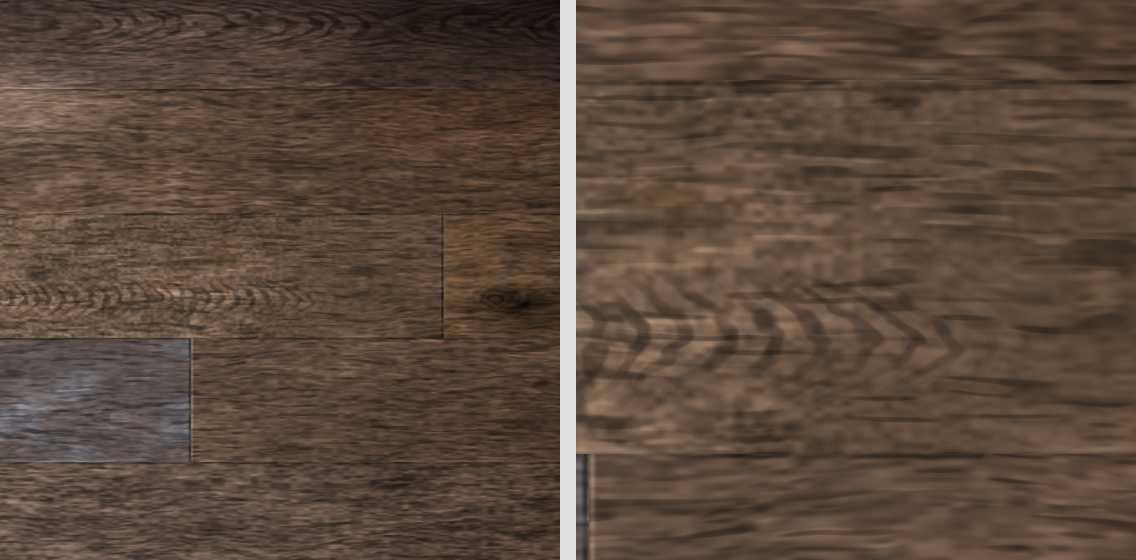
Left, the full canvas; right, a detail of the centre.
This texture is drawn by a three.js fragment shader. Its source:

```glsl
// Dark oak floor: wide staggered planks with streaked grain, nested arch figure,
// two knots, worn patches and bevelled seams. Each plank takes its own tint and
// grain offset; stretched value noise makes the fibres, a ring field the arches.
#define PITCH 0.2222
#define FIRST_SEAM 0.1745
#define JOINT_X 0.341
#define STAGGER 0.451
#define PLANK_LENGTH 1.8
#define GRAIN 0.86
#define PORES 0.26
#define MOTTLE 0.34
#define SEAM_WIDTH 0.0019
#define LIGHT_LEFT 1.20
#define LIGHT_RIGHT 0.82

varying vec2 vUv;

float hash(vec2 p) {
  vec3 q = fract(p.xyx * 0.1031);
  q += dot(q, q.yzx + 33.33);
  return fract((q.x + q.y) * q.z);
}

float noise(vec2 p) {
  vec2 i = floor(p), f = fract(p);
  f = f * f * (3.0 - 2.0 * f);
  return mix(mix(hash(i), hash(i + vec2(1.0, 0.0)), f.x),
             mix(hash(i + vec2(0.0, 1.0)), hash(i + 1.0), f.x), f.y);
}

float fbm(vec2 p) {
  float sum = 0.0, amp = 0.5;
  for (int i = 0; i < 4; i++) {
    sum += amp * noise(p);
    p = p * 2.03 + 17.3;
    amp *= 0.5;
  }
  return sum / 0.9375;
}

float bell(float d, float w) { return exp(-d * d / (w * w)); }

// Layered streaks along x, from long fibres to fine flecks
float fibres(vec2 p) {
  return 0.20 * noise(p * vec2(8.0, 90.0)) + 0.38 * noise(p * vec2(27.0, 215.0))
       + 0.42 * noise(p * vec2(85.0, 290.0));
}

// Ragged growth lines, -1 to 1: arches along an axis, all pointing toward the pole
float arches(vec2 p, vec2 pole, float freq, float bend, float halfHeight) {
  vec2 d = p - pole;
  float wobble = 2.2 * fbm(p * vec2(10.0, 22.0)) + 0.3 * noise(p * vec2(80.0, 120.0));
  float s = sin(6.2832 * (freq * abs(d.x) - bend * d.y * d.y + wobble));
  float broken = smoothstep(0.15, 0.6, noise(p * vec2(38.0, 75.0) + 5.0));
  return (1.6 * smoothstep(-0.3, 0.9, s) - 0.7) * bell(d.y, halfHeight) * (0.4 + 0.6 * broken);
}

vec3 plankTint(float row, float plank) {
  if (row < 0.5) return vec3(0.345, 0.284, 0.243);
  if (row < 1.5) return plank < 0.0 ? vec3(0.315, 0.280, 0.265) : vec3(0.352, 0.282, 0.230);
  if (row < 2.5) return plank < 0.0 ? vec3(0.362, 0.292, 0.230) : vec3(0.405, 0.318, 0.232);
  if (row < 3.5) return vec3(0.340, 0.266, 0.210);
  return vec3(0.315, 0.250, 0.215);
}

void main() {
  vec2 p = vUv;

  // Plank layout
  float ry = (p.y - FIRST_SEAM) / PITCH;
  float row = floor(ry) + 1.0;
  float jx = p.x - JOINT_X - STAGGER * (row - 1.0);
  float plank = floor(jx / PLANK_LENGTH);
  float seamD = (ry - floor(ry + 0.5)) * PITCH;
  float jointD = jx - PLANK_LENGTH * floor(jx / PLANK_LENGTH + 0.5);
  float inRow1 = 1.0 - step(0.5, abs(row - 1.0));
  float inRow2 = 1.0 - step(0.5, abs(row - 2.0));
  float inRow3 = 1.0 - step(0.5, abs(row - 3.0));
  float inRow4 = step(3.5, row);
  float leftPlank = 1.0 - step(0.0, plank);
  float greyPlank = inRow1 * leftPlank;
  float archPlank = inRow2 * leftPlank;
  vec3 color = plankTint(row, plank);

  // Worn and stained areas
  vec2 q = p + 7.0 * vec2(hash(vec2(row, plank + 5.0)), row);
  color *= 1.0 + MOTTLE * (fbm(q * vec2(7.0, 20.0)) - 0.5);
  float strip = floor(fract(ry) * 3.0);
  float block = noise(vec2(q.x * 4.0, strip * 9.0 + row * 31.0));
  color *= 0.96 + 0.08 * smoothstep(0.4, 0.6, block);
  float blue = smoothstep(0.36, 0.70, fbm(q * vec2(9.0, 16.0)));
  color = mix(color, vec3(0.375, 0.370, 0.385), 0.75 * blue * greyPlank);
  float stain = inRow3 * smoothstep(0.62, 0.67, p.x) * smoothstep(0.70, 0.76, p.y);
  color *= mix(vec3(1.0), vec3(1.07, 1.02, 1.0), stain);

  // Fibres, thin pores and pale flecks; shorter on the arched plank
  vec2 g = q + vec2(0.0, 0.022 * fbm(q * vec2(5.0, 11.0)));
  float flecks = fibres(g * vec2(2.0, 0.88) + 3.0);
  float fleckMix = archPlank * (1.0 - smoothstep(0.40, 0.75, p.x));
  float fibre = mix(fibres(g), flecks, fleckMix);
  float strength = GRAIN * mix(1.0, 0.7, greyPlank) * (row < 0.5 ? 1.3 : 1.0);
  color *= 1.0 + strength * (fibre - 0.5);
  color *= 1.0 - PORES * smoothstep(0.62, 0.88, noise(g * vec2(24.0, 230.0) + 41.0));
  float pale = smoothstep(0.66, 0.92, noise(g * vec2(30.0, 240.0) + 83.0));
  color *= 1.0 + 0.20 * pale * smoothstep(0.35, 0.6, noise(q * vec2(7.0, 24.0) + 9.0));

  // Arch figure
  float fig = 0.25 * archPlank * (1.0 - smoothstep(0.50, 0.64, p.x))
            * arches(p, vec2(1.0, 0.466), 42.0, 1300.0, 0.030);
  fig += 0.32 * inRow4 * smoothstep(0.04, 0.24, p.x)
       * arches(p, vec2(0.70, 0.957), 20.0, 1500.0, 0.040);
  fig += 0.18 * greyPlank * arches(p, vec2(-0.1, 0.245), 7.0, 1000.0, 0.05);
  color *= 1.0 - fig;

  // Knots: a small golden one and a dark one beside its rings
  float amber = bell(length((p - vec2(0.39, 0.545)) * vec2(1.0, 1.7)), 0.026);
  color = mix(color, vec3(0.31, 0.23, 0.14), 0.5 * amber * inRow2);
  vec2 k = (p - vec2(0.935, 0.455)) * vec2(1.0, 1.5);
  k += 0.035 * (vec2(noise(p * 45.0), noise(p * 45.0 + 9.0)) - 0.5);
  float ringR = length((p - vec2(0.885, 0.467)) * vec2(1.0, 1.7)) + 0.03 * fbm(p * 32.0);
  float rings = smoothstep(0.0, 1.0, sin(ringR * 480.0)) * bell(ringR, 0.055);
  float core = 0.55 * bell(length(k * vec2(0.6, 1.0)), 0.044) + 0.35 * bell(length(k), 0.014);
  color *= 1.0 - inRow2 * (1.0 - leftPlank) * min(0.85, core + 0.25 * rings);

  // Window light from the left, falling off into the upper right
  float shade = mix(LIGHT_LEFT, LIGHT_RIGHT, p.x);
  shade *= 1.0 - 0.52 * smoothstep(0.76, 1.0, p.y) * smoothstep(0.25, 1.0, p.x);
  shade *= 1.0 - 0.20 * smoothstep(0.90, 1.0, p.y);
  color *= shade * mix(vec3(1.0, 1.01, 1.04), vec3(1.03, 0.97, 0.94), p.x * p.x);
  color += 0.10 * bell(p.x, 0.18) * bell(p.y - 0.81, 0.08);

  // Bevelled seams: a broken dark gap with a lit lip
  float wear = smoothstep(0.35, 0.75, noise(vec2(p.x * 11.0, floor(ry + 0.5) * 13.0)));
  float chip = 0.5 + 0.5 * smoothstep(0.2, 0.6, noise(p * 60.0));
  float ragged = seamD + 0.0016 * (noise(vec2(p.x * 70.0, row)) - 0.5);
  float gap = bell(ragged + 0.0015, SEAM_WIDTH) * mix(0.48, 0.15, wear) * chip;
  float lip = bell(ragged - 0.0020, SEAM_WIDTH) * 0.22 * wear * chip * (1.1 - 0.7 * p.x);
  lip += bell(ragged - 0.0015, SEAM_WIDTH) * 0.20 * step(3.5, ry + 0.5) * bell(p.x, 0.2);
  gap = max(gap, 0.5 * chip * bell(jointD + 0.002, SEAM_WIDTH));
  lip = max(lip, chip * bell(jointD - 0.002, SEAM_WIDTH) * mix(0.06, 0.34, inRow1));
  color = color * (1.0 - gap) + lip * vec3(0.52, 0.46, 0.40);

  gl_FragColor = vec4(clamp(color, 0.0, 1.0), 1.0);
}
```
